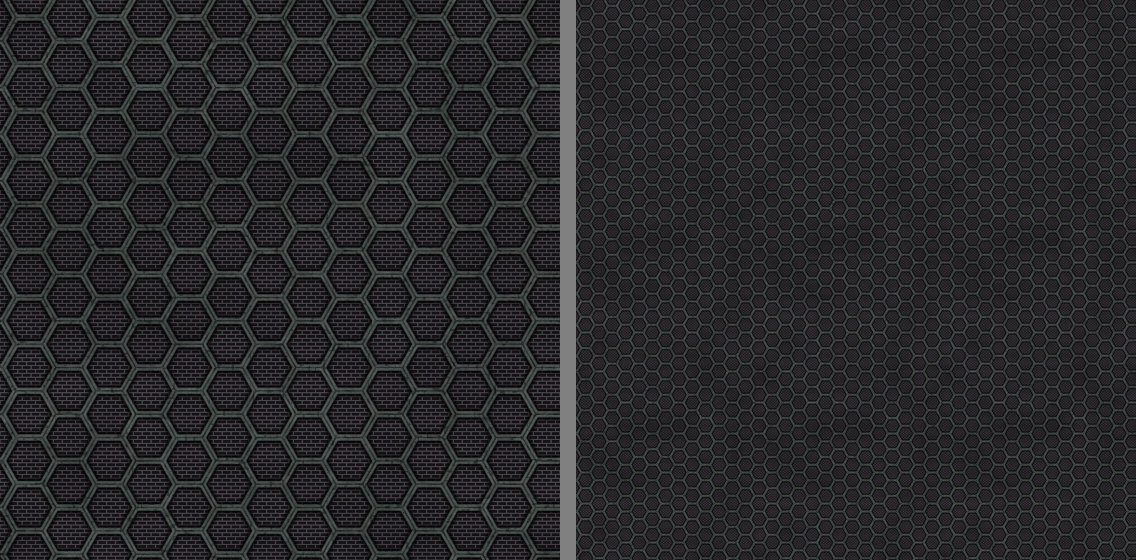
Left: one tile. Right: repeated 3 by 3.
Write a Shadertoy shader that draws this pattern.

```glsl
// Dark hexagonal lattice: worn grey-green frames with a centre seam over a
// recessed panel of staggered slots. Hexagon distances shape frame and shadow;
// wrapping value noise adds grime, so every edge tiles.
#define COLUMN_PAIRS 7.0
#define ROWS 12.0
#define CELL_OFFSET vec2(0.365, 0.125)
#define FRAME_HALF 0.074
#define CORNER_ROUND 0.035
#define SHADOW_WIDTH 0.10
#define SLOT_COUNT vec2(63.0, 144.0)
#define SLOT_GAP 0.16
#define FRAME_COLOR vec3(0.285, 0.310, 0.303)
#define LINE_COLOR vec3(0.265, 0.245, 0.272)
#define SLOT_COLOR vec3(0.072, 0.064, 0.074)
#define WEAR 0.40

const float SQRT3 = 1.7320508;

float hash(vec2 p) {
    vec3 q = fract(vec3(p.xyx) * 0.1031);
    q += dot(q, q.yzx + 33.33);
    return fract((q.x + q.y) * q.z);
}

// Value noise repeating after a whole number of lattice cells
float tileNoise(vec2 uv, vec2 period) {
    vec2 p = uv * period;
    vec2 i = floor(p), f = fract(p);
    f = f * f * (3.0 - 2.0 * f);
    vec2 a = mod(i, period), b = mod(i + 1.0, period);
    return mix(mix(hash(a), hash(vec2(b.x, a.y)), f.x),
               mix(hash(vec2(a.x, b.y)), hash(b), f.x), f.y);
}

float tileFbm(vec2 uv, float period) {
    float sum = 0.0, weight = 0.5;
    for (int i = 0; i < 4; i++) {
        sum += weight * tileNoise(uv, vec2(period));
        period *= 2.0;
        weight *= 0.5;
    }
    return sum / 0.9375;
}

// Offset from the nearest hexagon centre, in units of the row height
vec2 hexLocal(vec2 uv) {
    vec2 cell = vec2(SQRT3, 1.0);
    vec2 p = uv * vec2(COLUMN_PAIRS, ROWS) - CELL_OFFSET;
    vec2 a = (fract(p + 0.5) - 0.5) * cell;
    vec2 b = (fract(p) - 0.5) * cell;
    return dot(a, a) < dot(b, b) ? a : b;
}

// Signed distance to a flat-topped hexagon with inner radius r
float hexDistance(vec2 p, float r) {
    const vec2 k = vec2(-0.5 * SQRT3, 0.5);
    p = abs(p);
    p -= 2.0 * min(dot(k, p), 0.0) * k;
    p -= vec2(clamp(p.x, -r / SQRT3, r / SQRT3), r);
    return length(p) * sign(p.y);
}

// Recessed panel: rounded slots in running bond
vec3 panel(vec2 uv, float pixel) {
    vec2 b = uv * SLOT_COUNT;
    b.x += 0.5 * mod(floor(b.y), 2.0);
    float aspect = SLOT_COUNT.y / SLOT_COUNT.x;
    vec2 q = abs((fract(b) - 0.5) * vec2(aspect, 1.0));
    float radius = 0.18;
    vec2 halfSize = vec2(0.5 * aspect, 0.5) - SLOT_GAP - radius;
    vec2 d = q - halfSize;
    float slot = length(max(d, 0.0)) + min(max(d.x, d.y), 0.0) - radius;
    float aa = 0.5 * pixel * SLOT_COUNT.y;
    return mix(SLOT_COLOR, LINE_COLOR, smoothstep(-aa, aa, slot));
}

// Worn frame: bevelled halves divided by a broken dark seam
vec3 frame(vec2 uv, vec2 p, float opening, float aa) {
    float toSeam = max(0.0, -hexDistance(p, 0.5));
    float fine = tileNoise(uv, vec2(360.0));
    float grime = tileFbm(uv, 48.0);
    float bevel = smoothstep(-0.004, 0.030, opening);
    float shade = mix(0.50, 1.0, bevel);
    shade *= 1.0 + WEAR * (grime - 0.5) + 0.5 * WEAR * (fine - 0.5);
    float seam = 1.0 - smoothstep(0.004, 0.008 + aa, toSeam);
    shade *= 1.0 - seam * mix(0.25, 0.65, tileNoise(uv, vec2(120.0)));
    // Scattered dark pits
    shade *= 1.0 - 0.35 * smoothstep(0.72, 0.92, tileNoise(uv, vec2(190.0)));
    vec3 tint = mix(vec3(1.03, 0.99, 0.99), vec3(0.96, 1.02, 1.0), tileFbm(uv, 14.0));
    return FRAME_COLOR * tint * shade;
}

void mainImage(out vec4 fragColor, in vec2 fragCoord) {
    vec2 uv = fragCoord / iResolution.xy;
    float pixel = 1.0 / iResolution.y;
    float aa = pixel * ROWS;
    vec2 p = hexLocal(uv);

    // Negative inside the rounded opening, positive on the frame
    float opening = hexDistance(p, 0.5 - FRAME_HALF - CORNER_ROUND) - CORNER_ROUND;

    // Contact shadow cast on the panel
    float light = smoothstep(0.0, SHADOW_WIDTH, -opening);
    vec3 color = panel(uv, pixel) * mix(0.22, 1.0, light);
    color *= 0.90 + 0.20 * tileFbm(uv, 20.0);

    color = mix(color, frame(uv, p, opening, aa), smoothstep(-0.5 * aa, 0.5 * aa, opening));
    color *= 0.92 + 0.16 * tileNoise(uv, vec2(7.0));
    fragColor = vec4(color, 1.0);
}
```
